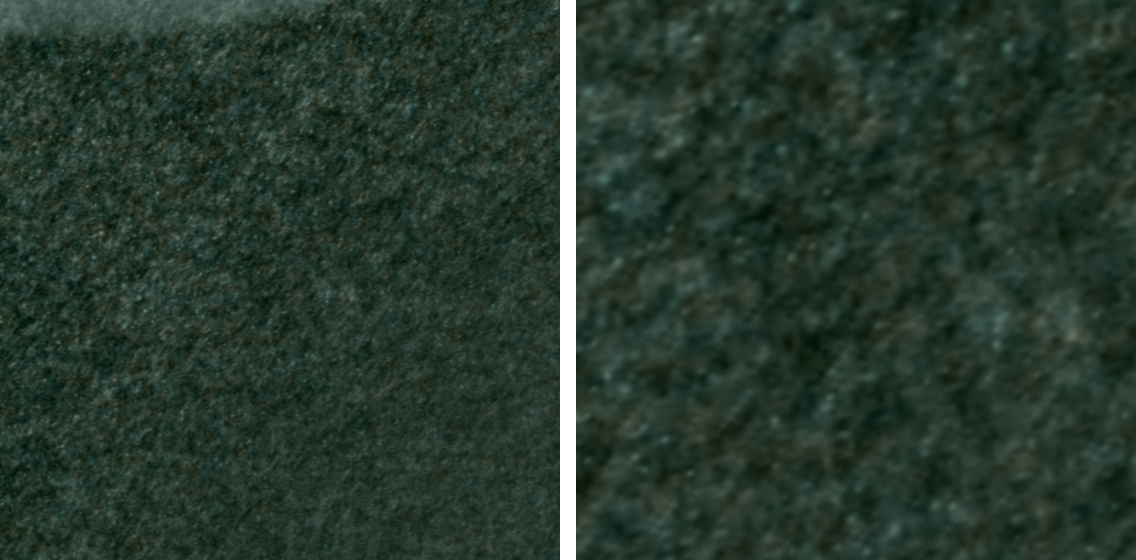
Left, the full canvas; right, a detail of the centre.
Give the GLSL for this texture, as a Shadertoy shader.

```glsl
const vec3 DEEP_GREEN = vec3(0.136, 0.206, 0.162);
const vec3 PALE_SAGE = vec3(0.295, 0.380, 0.340);
const vec3 GRAIN_TINT = vec3(0.98, 1.0, 1.04);
const vec3 GLINT = vec3(0.20, 0.25, 0.24);

float hash(vec2 p) {
    vec3 q = fract(p.xyx * vec3(0.1031, 0.1030, 0.0973));
    q += dot(q, q.yzx + 33.33);
    return fract((q.x + q.y) * q.z);
}

vec2 rotate(vec2 p, float angle) {
    float c = cos(angle), s = sin(angle);
    return vec2(c * p.x + s * p.y, c * p.y - s * p.x);
}

// Value noise centred on zero
float noise(vec2 p) {
    vec2 cell = floor(p), f = fract(p);
    f = f * f * (3.0 - 2.0 * f);
    float low = mix(hash(cell), hash(cell + vec2(1, 0)), f.x);
    float high = mix(hash(cell + vec2(0, 1)), hash(cell + vec2(1, 1)), f.x);
    return mix(low, high, f.y) - 0.5;
}

// Noise stretched along a direction
float streaks(vec2 uv, float angle, vec2 frequency, float seed) {
    return noise(rotate(uv, angle) * frequency + seed);
}

// Small soft bright dots, one at most per cell
float specks(vec2 uv, float cells, float density, float radius, float seed) {
    vec2 p = rotate(uv, 0.5) * cells + seed;
    vec2 id = floor(p);
    vec2 centre = 0.3 + 0.4 * vec2(hash(id + 11.0), hash(id + 37.0));
    vec2 d = (fract(p) - centre) / (radius * cells);
    d.y *= 1.3;
    float present = step(1.0 - density, hash(id + 71.0));
    return present * exp(-dot(d, d)) * (0.35 + 0.65 * hash(id + 93.0));
}

// Fibrous relief from broad folds down to fine grain
float grain(vec2 uv) {
    float folds = 0.045 * streaks(uv, 0.50, vec2(9.0, 22.0), 50.0);
    float tufts = 0.085 * streaks(uv, 0.65, vec2(48.0, 75.0), 120.0);
    float fibres = 0.100 * streaks(uv, 0.95, vec2(95.0, 145.0), 210.0);
    float crumbs = 0.075 * streaks(uv, 0.25, vec2(200.0, 260.0), 330.0);
    return folds + tufts + fibres + crumbs;
}

// Slight hue drift between rust, green and blue
vec3 hueDrift(vec2 uv) {
    float warm = streaks(uv, 0.4, vec2(55.0, 70.0), 430.0);
    float cool = streaks(uv, 1.1, vec2(60.0, 80.0), 540.0);
    return vec3(0.030, -0.004, -0.018) * warm + vec3(-0.016, 0.008, 0.028) * cool;
}

// Pale strip along the upper left with a curved, ragged lower edge
float paleStrip(vec2 uv) {
    float edge = 0.928 + 0.38 * uv.x * uv.x * uv.x;
    edge += 0.018 * noise(uv * 28.0 + 600.0) + 0.012 * noise(uv * 90.0 + 700.0);
    return smoothstep(-0.016, 0.022, uv.y - edge);
}

void mainImage(out vec4 fragColor, in vec2 fragCoord) {
    vec2 uv = fragCoord / iResolution.xy;

    // Crisper on the upper left, softer toward the lower right
    float softness = smoothstep(-0.5, 0.9, uv.x - uv.y);
    float contrast = mix(1.32, 0.78, softness);
    float strip = paleStrip(uv);

    float relief = grain(uv) * contrast;
    relief += 2.5 * relief * abs(relief) * step(0.0, relief);
    vec3 color = DEEP_GREEN + relief * GRAIN_TINT;
    color += hueDrift(uv) * contrast;

    // Darker left flank and a slightly greyer right side
    color -= vec3(0.016, 0.012, 0.014) * (1.0 - smoothstep(0.0, 0.22, uv.x));
    color += vec3(0.008, 0.004, 0.005) * softness;

    float glints = specks(uv, 60.0, 0.13, 0.0042, 800.0);
    glints += 0.9 * specks(uv, 85.0, 0.10, 0.0028, 900.0);
    color += GLINT * glints * mix(0.8, 0.35, softness);

    vec3 paleColor = PALE_SAGE + 0.65 * relief;
    paleColor -= 0.05 * (1.0 - smoothstep(0.93, 1.0, uv.y));
    color = mix(color, paleColor, strip);
    fragColor = vec4(max(color, vec3(0.02, 0.07, 0.04)), 1.0);
}
```
